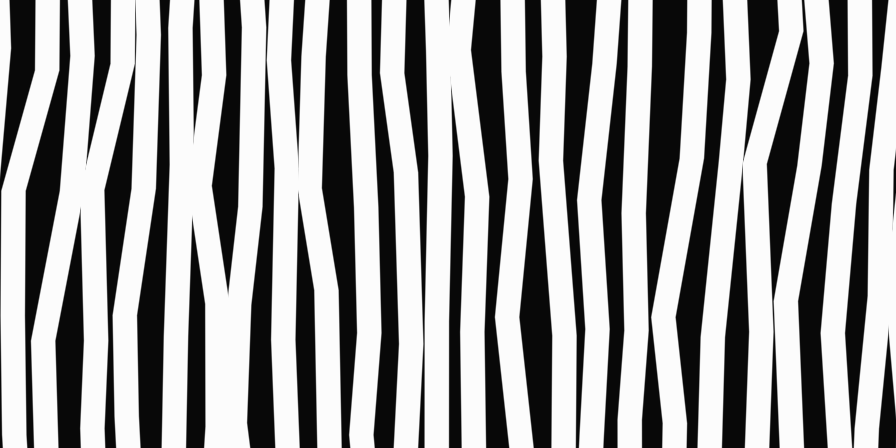
Give the GLSL for this pattern, as a Shadertoy shader.

```glsl
const float PITCH = 0.087;
const float KNOT_GAP = 0.29;

float hash(vec2 p) {
    p = fract(p * vec2(0.1731, 0.2917) + 0.37);
    p += dot(p, p.yx + 19.19);
    return fract((p.x + p.y) * p.x * 7.13);
}

// Bend point number k of a stripe, in units of the canvas height
vec2 knot(float stripe, float k) {
    float y = (k - 0.2 + 0.45 * hash(vec2(stripe, k + 31.0))) * KNOT_GAP;
    float lean = 0.05 * smoothstep(0.3, 1.0, y) * (0.4 + cos(0.31 * stripe));
    float jitter = 0.052 * (hash(vec2(stripe + 57.0, k + 5.0)) - 0.5);
    return vec2((stripe + 0.3) * PITCH + lean + jitter, y);
}

// Signed distance to the edge of one bent stripe
float stripeDistance(vec2 p, float stripe) {
    float k = floor(p.y / KNOT_GAP + 0.2);
    if (p.y < knot(stripe, k).y) k -= 1.0;
    vec2 low = knot(stripe, k);
    vec2 high = knot(stripe, k + 1.0);
    float slope = (high.x - low.x) / (high.y - low.y);
    float center = low.x + slope * (p.y - low.y);
    return (abs(p.x - center) - 0.0273) / sqrt(1.0 + slope * slope);
}

void mainImage(out vec4 fragColor, in vec2 fragCoord) {
    vec2 p = fragCoord / iResolution.y;

    // Union of the neighbouring stripes
    float nearest = 1.0;
    float column = floor(p.x / PITCH);
    for (int i = -3; i <= 3; i++)
        nearest = min(nearest, stripeDistance(p, column + float(i)));

    // Soft edge between black ground and white stripes
    float edge = 0.9 / iResolution.y;
    float white = 1.0 - smoothstep(-edge, edge, nearest);
    fragColor = vec4(mix(vec3(0.03), vec3(0.99), white), 1.0);
}
```
